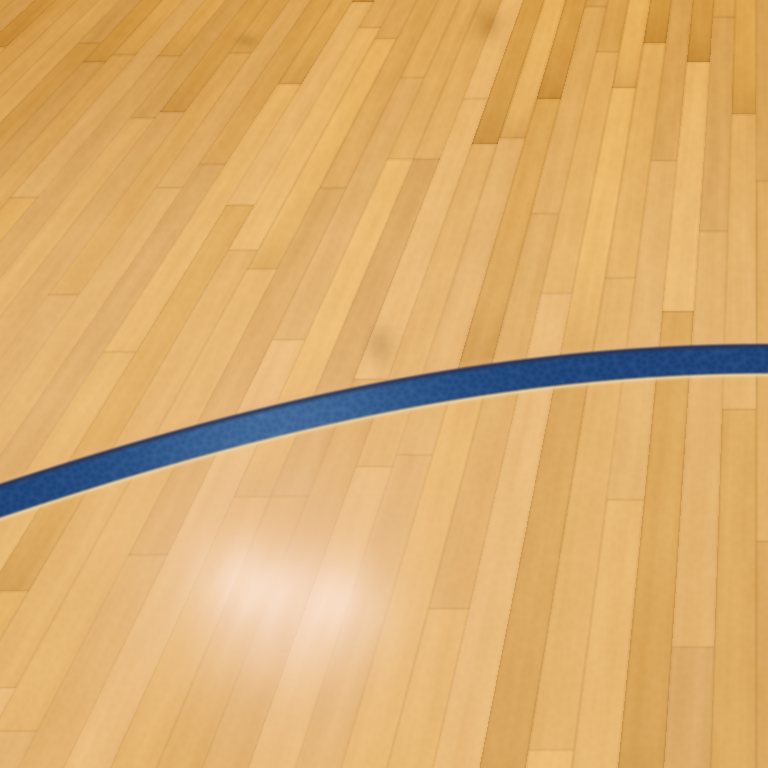
A Shadertoy shader for this texture:

```glsl
float hash(vec2 p) {
    p = fract(p * vec2(0.1031, 0.1137));
    p += dot(p, p.yx + 33.33);
    return fract((p.x + p.y) * p.x * 7.13 + p.y * 3.7);
}

// Distance to the nearest scattered cell point
float cellular(vec2 p) {
    vec2 cell = floor(p);
    float nearest = 2.0;
    for (int y = -1; y <= 1; y++) {
        for (int x = -1; x <= 1; x++) {
            vec2 id = cell + vec2(x, y);
            vec2 point = id + vec2(hash(id + 17.0), hash(id + 61.0));
            nearest = min(nearest, length(point - p));
        }
    }
    return nearest;
}

// Streaks stretched along the boards
float woodGrain(float across, float along, float seed) {
    float sum = 0.0, amp = 0.5, freq = 190.0;
    for (int i = 0; i < 4; i++) {
        sum += amp * sin(across * freq + seed * 19.0 + 1.8 * sin(along * 9.0 + freq + seed * 6.0));
        freq *= 1.83;
        amp *= 0.65;
    }
    return sum;
}

float softSpot(vec2 p, vec2 center, vec2 radius) {
    vec2 q = (p - center) / radius;
    return exp(-dot(q, q));
}

vec3 floorColor(vec2 uv, float px) {
    // Boards converge on a point above the canvas
    float depth = 1.85 - uv.y;
    float across = (uv.x - 0.985) / depth;
    float along = 1.0 / depth;

    float lane = across / 0.0325;
    float strip = floor(lane);
    float run = along * 3.6 + hash(vec2(strip + 80.0, 5.0)) * 7.0;
    float board = floor(run);
    float tone = hash(vec2(strip + 90.0, board + 13.0));
    float warmth = hash(vec2(strip + 131.0, board + 47.0));

    // Golden far corners, paler wood towards the lower left
    vec3 col = mix(vec3(0.885, 0.700, 0.435), vec3(0.865, 0.655, 0.345), smoothstep(0.55, 1.05, uv.y));
    col = mix(col, vec3(0.905, 0.725, 0.475), 0.7 * softSpot(uv, vec2(0.38, 0.45), vec2(0.35, 0.4)));
    col -= vec3(0.06, 0.07, 0.07) * softSpot(uv, vec2(0.0, 1.0), vec2(0.3, 0.25));

    // Board tones, grain and blotches
    float contrast = mix(0.65, 1.0, smoothstep(0.1, 0.65, uv.x));
    col += contrast * (tone - 0.5) * vec3(0.075, 0.09, 0.10);
    col += (warmth - 0.5) * vec3(0.01, 0.0, -0.04);
    col += 0.011 * woodGrain(across, along, tone) * vec3(0.8, 1.0, 1.2);
    float blotch = cellular(vec2(across * 55.0, along * 22.0));
    col += (blotch - 0.45) * vec3(0.022, 0.028, 0.032);
    col += (cellular(uv * 95.0) - 0.45) * 0.016;

    // Long seams and board ends
    float laneWidth = 0.0325 * depth;
    float seamDist = (0.5 - abs(fract(lane) - 0.5)) * laneWidth;
    float endDist = (0.5 - abs(fract(run) - 0.5)) * depth * depth / 3.6;
    float seam = 1.0 - smoothstep(0.0, 0.0022 + px, seamDist);
    float end = 1.0 - smoothstep(0.0, 0.0018 + px, endDist);
    col -= contrast * (0.025 + 0.04 * warmth) * seam * vec3(0.9, 1.0, 1.0);
    col -= 0.04 * end;

    // Occasional stain fading away from a board end
    float stain = step(0.72, warmth) * exp(-fract(run) * 7.0);
    col -= contrast * stain * vec3(0.07, 0.08, 0.08);
    col -= 0.10 * softSpot(uv, vec2(0.495, 0.55), vec2(0.018, 0.025));
    col -= 0.09 * softSpot(uv, vec2(0.635, 0.97), vec2(0.018, 0.02));
    col -= 0.07 * softSpot(uv, vec2(0.32, 0.947), vec2(0.014, 0.008));

    // Lamp reflection, broken up slightly by each board
    float halo = softSpot(uv, vec2(0.36, 0.24), vec2(0.18, 0.19));
    float core = softSpot(uv, vec2(0.325, 0.235), vec2(0.068, 0.06))
               + 0.75 * softSpot(uv, vec2(0.44, 0.215), vec2(0.065, 0.055))
               + 0.35 * softSpot(uv, vec2(0.37, 0.15), vec2(0.10, 0.05));
    core *= 0.78 + 0.22 * tone + 0.25 * (blotch - 0.45);
    col = mix(col, vec3(0.925, 0.765, 0.615), 0.75 * halo);
    return mix(col, vec3(0.99, 0.91, 0.86), clamp(core * 0.85, 0.0, 0.95));
}

void mainImage(out vec4 fragColor, in vec2 fragCoord) {
    vec2 uv = fragCoord / iResolution.xy;
    float px = 1.0 / min(iResolution.x, iResolution.y);
    vec3 col = floorColor(uv, px);

    // Painted arc: signed height above its center curve
    float d = 1.0 - uv.x;
    float slope = 0.41 * d - 0.08 * d * d * d;
    float height = uv.y - (0.533 - d * d * (0.205 - 0.02 * d * d));
    height /= sqrt(1.0 + slope * slope);
    float halfWidth = 0.019 + 0.0018 * d;
    float soft = 0.0013 + px;

    // Pale lower rim and faint warm upper rim
    float lowerRim = exp(-pow((height + halfWidth + 0.002) / 0.003, 2.0));
    float upperRim = exp(-pow((height - halfWidth - 0.004) / 0.004, 2.0));
    col = mix(col, vec3(0.90, 0.83, 0.68), 0.75 * lowerRim);
    col = mix(col, vec3(0.90, 0.69, 0.48), 0.35 * upperRim);

    // Blue paint, lit near the reflection, with a dark upper edge
    float sheen = softSpot(uv, vec2(0.36, 0.45), vec2(0.2, 0.2));
    vec3 paint = mix(vec3(0.125, 0.275, 0.485), vec3(0.26, 0.42, 0.61), sheen);
    paint += (cellular(uv * 120.0) - 0.45) * 0.06;
    float darkEdge = smoothstep(halfWidth - 0.009, halfWidth - 0.001, height);
    paint = mix(paint, vec3(0.19, 0.20, 0.30), 0.85 * darkEdge);
    float cover = 1.0 - smoothstep(-soft, soft, abs(height) - halfWidth);
    col = mix(col, paint, cover);

    fragColor = vec4(clamp(col, 0.0, 1.0), 1.0);
}
```
